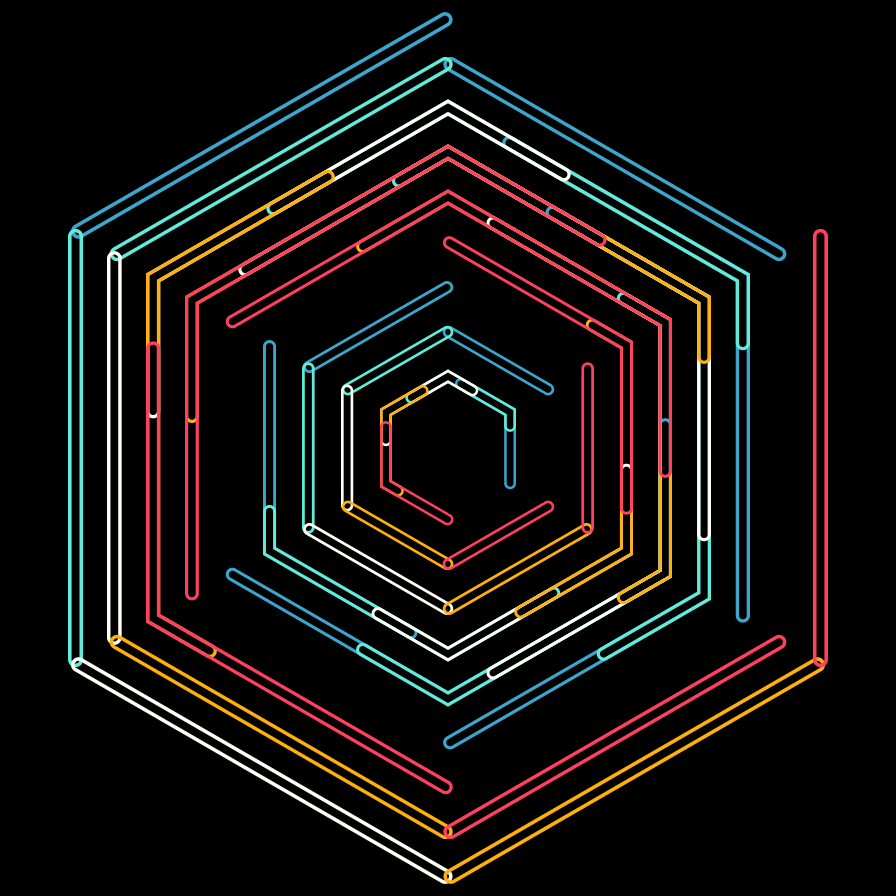
Give the GLSL for this background, as a Shadertoy shader.

```glsl
// Nested hexagonal rings of outlined neon capsules, turning step by step on black.

const float SIXTH = 1.04719755;

// Direction at a given number of sixth turns, counterclockwise from the top
vec2 direction(float turns) {
    return vec2(-sin(turns * SIXTH), cos(turns * SIXTH));
}

// Point on a unit hexagon, with one unit of travel per side
vec2 hexPoint(float travel) {
    float side = floor(travel);
    return mix(direction(side), direction(side + 1.0), travel - side);
}

void mainImage(out vec4 fragColor, in vec2 fragCoord) {
    float pixel = 1.0 / min(iResolution.x, iResolution.y);
    vec2 p = (fragCoord - 0.5 * iResolution.xy) * pixel;

    vec3 palette[5] = vec3[5](
        vec3(0.24, 0.65, 0.80),   // blue
        vec3(0.38, 0.92, 0.85),   // teal
        vec3(1.00, 1.00, 0.96),   // white
        vec3(1.00, 0.69, 0.05),   // orange
        vec3(1.00, 0.25, 0.37));  // red

    // Hexagonal coordinates: side index, distance outward, offset along the side
    float side = floor(mod(atan(-p.x, p.y) / SIXTH, 6.0));
    vec2 normal = direction(side + 0.5);
    float outward = dot(p, normal);
    float along = dot(p, vec2(-normal.y, normal.x));

    vec3 color = vec3(0.0);
    for (int ring = 0; ring < 9; ring++) {
        float k = float(ring);
        float radius = 0.48 - 0.05 * k;
        float tubeRadius = mix(0.0064, 0.0052, k / 8.0);
        float halfStroke = mix(0.0020, 0.0014, k / 8.0);

        // Each ring starts one side earlier; its capsules stretch and overlap in a cycle
        float ringStart = mod(6.0 - k, 6.0);
        float spacing = 0.6 + 0.2 * clamp(abs(mod(k, 6.0) - 3.5) - 0.5, 0.0, 2.0);
        float span = 5.0 - 4.0 * spacing;

        float travel = side + clamp(along / radius + 0.5, 0.0, 1.0);
        float tubeDistance = abs(outward - radius * 0.8660254);

        for (int i = 0; i < 5; i++) {
            float start = ringStart + spacing * float(i) + 0.008;
            float end = start + span - 0.016;

            // Rounded ends, joined by the mitred body
            float d = min(length(p - radius * hexPoint(start)),
                          length(p - radius * hexPoint(end)));
            if (mod(travel - start, 6.0) <= end - start) d = min(d, tubeDistance);

            float outline = abs(d - tubeRadius) - halfStroke;
            color = mix(color, palette[i], clamp(0.5 - outline / pixel, 0.0, 1.0));
        }
    }
    fragColor = vec4(color, 1.0);
}
```
